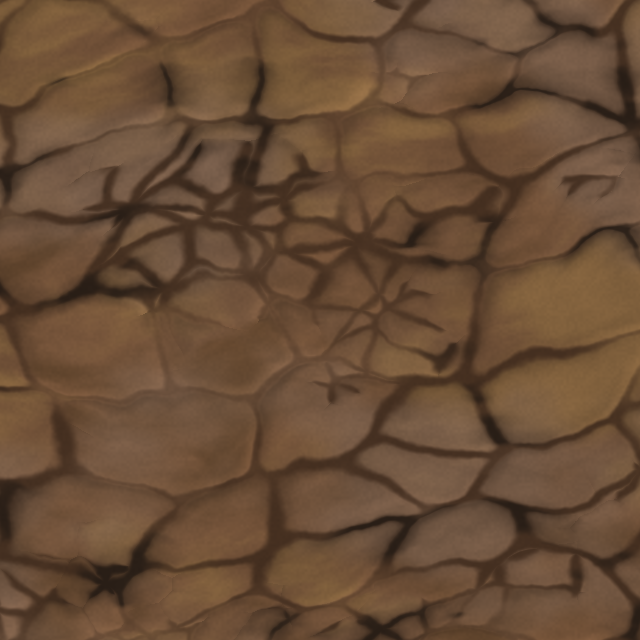
Give the GLSL for this texture, as a three.js fragment shader.

```glsl
// Painted bed of flat, weathered brown stones with soft, broken dark cracks.
// Two sizes of warped, rounded Voronoi cells give the stones; layered noise
// gives the brushed colour, the fading of the cracks and the deep pockets.

#define LARGE_STONES vec2(5.0, 8.0)
#define SMALL_STONES vec2(10.0, 17.0)
#define TILT 0.13
#define WARP 0.15
#define WIGGLE 0.022
#define ROUNDING 0.10
#define CRACK_DEPTH 0.85
#define RIM_LIGHT 0.17
#define BRUSH_CONTRAST 0.20
#define GRAIN 0.025

varying vec2 vUv;

const vec3 OCHRE = vec3(0.50, 0.375, 0.235);
const vec3 BROWN = vec3(0.455, 0.325, 0.225);
const vec3 UMBER = vec3(0.40, 0.285, 0.185);
const vec3 MAUVE = vec3(0.49, 0.385, 0.31);
const vec3 CRACK = vec3(0.25, 0.17, 0.115);
const vec3 PIT = vec3(0.14, 0.105, 0.08);

float hash(vec2 p) {
  vec3 q = fract(p.xyx * 0.1031);
  q += dot(q, q.yzx + 33.33);
  return fract((q.x + q.y) * q.z);
}

vec2 hash2(vec2 p) {
  return vec2(hash(p), hash(p + 57.3));
}

float noise(vec2 p) {
  vec2 cell = floor(p), f = fract(p);
  f = f * f * (3.0 - 2.0 * f);
  return mix(mix(hash(cell), hash(cell + vec2(1.0, 0.0)), f.x),
             mix(hash(cell + vec2(0.0, 1.0)), hash(cell + 1.0), f.x), f.y);
}

float fbm(vec2 p) {
  float sum = 0.0, weight = 0.533;
  for (int i = 0; i < 4; i++) {
    sum += weight * noise(p);
    p = mat2(1.6, 1.2, -1.2, 1.6) * p + 17.7;
    weight *= 0.5;
  }
  return sum;
}

float smoothMin(float a, float b, float k) {
  float h = max(k - abs(a - b), 0.0) / k;
  return min(a, b) - 0.25 * h * h * k;
}

// Returns edge distance, stone tone and the direction from the stone's centre.
vec4 stones(vec2 p) {
  vec2 base = floor(p), home = base, toHome = vec2(0.0);
  float nearest = 9.0;
  for (int y = -1; y <= 1; y++)
  for (int x = -1; x <= 1; x++) {
    vec2 cell = base + vec2(x, y);
    vec2 r = cell + 0.08 + 0.84 * hash2(cell) - p;
    if (dot(r, r) < nearest) { nearest = dot(r, r); toHome = r; home = cell; }
  }
  float edge = 1.0;
  for (int y = -2; y <= 2; y++)
  for (int x = -2; x <= 2; x++) {
    vec2 cell = home + vec2(x, y);
    vec2 r = cell + 0.08 + 0.84 * hash2(cell) - p;
    vec2 apart = r - toHome;
    if (dot(apart, apart) > 0.0001)
      edge = smoothMin(edge, dot(0.5 * (r + toHome), normalize(apart)), ROUNDING);
  }
  return vec4(max(edge, 0.0), hash(home + 91.7), -toHome);
}

void main() {
  // Bend the plane so that the stones lie irregularly along a slight slope
  vec2 p = vUv;
  p.y -= TILT * p.x;
  p += WARP * (vec2(fbm(vUv * 3.0), fbm(vUv * 3.0 + 31.0)) - 0.5);
  p += WIGGLE * (vec2(fbm(vUv * 17.0 + 5.0), fbm(vUv * 17.0 + 63.0)) - 0.5);

  // Large slabs, broken into small stones in a few clusters
  vec4 slab = stones(p * LARGE_STONES + 3.0);
  vec4 pebble = stones(p * SMALL_STONES + 40.0);
  float cluster = smoothstep(0.50, 0.60, fbm(vUv * vec2(3.0, 4.5) + 12.0));
  float slabEdge = slab.x / LARGE_STONES.y;
  float pebbleEdge = pebble.x / SMALL_STONES.y + 0.03 * (1.0 - cluster);
  float edge = min(slabEdge, pebbleEdge);

  // Face colour: each stone's tone eases into its neighbours at the seams
  float slabTone = mix(0.5, slab.y, smoothstep(0.0, 0.012, slabEdge));
  float pebbleTone = mix(0.5, pebble.y, smoothstep(0.0, 0.008, pebble.x / SMALL_STONES.y));
  float tone = mix(slabTone, pebbleTone, 0.6 * cluster);
  float drift = fbm(vUv * 2.6 + 80.0);
  float brush = fbm(p * vec2(9.0, 22.0) + 9.0) - 0.5;
  float shade = 0.60 * tone + 1.3 * (drift - 0.5) + 0.7 * brush + 0.22;
  vec3 color = mix(UMBER, BROWN, smoothstep(0.05, 0.45, shade));
  color = mix(color, OCHRE, smoothstep(0.40, 0.80, shade));
  float haze = smoothstep(0.48, 0.72, fbm(vUv * vec2(3.0, 4.0) + 140.0));
  color = mix(color, MAUVE, 0.75 * haze + 0.25 * cluster * pebbleTone);
  color *= 1.0 + BRUSH_CONTRAST * brush;

  // Worn pale rims on the lower right, soft shadow on the upper left
  vec2 away = mix(slab.zw, pebble.zw, cluster);
  float facing = clamp(dot(away, vec2(0.8, -1.2)), -1.0, 1.0);
  float rim = smoothstep(0.002, 0.007, edge) * (1.0 - smoothstep(0.007, 0.022, edge));
  color *= 1.0 + RIM_LIGHT * rim * facing;

  // Cracks swell, fade and sink into dark pockets
  float strength = smoothstep(0.36, 0.68, fbm(vUv * vec2(5.0, 7.0) + 200.0));
  float width = mix(0.001, 0.006, strength * strength);
  float line = 1.0 - smoothstep(0.3 * width, width + 0.005, edge);
  float pocket = smoothstep(0.54, 0.70, fbm(p * vec2(5.0, 11.0) + 260.0));
  float hollow = exp(-edge / 0.013);
  color = mix(color, CRACK, 0.40 * hollow * (0.25 + 0.75 * strength));
  color = mix(color, CRACK, CRACK_DEPTH * line * (0.25 + 0.75 * strength));
  color = mix(color, PIT, CRACK_DEPTH * pocket * max(line, 0.75 * hollow));

  // Fine canvas grain
  color *= 1.0 + GRAIN * (noise(vUv * 230.0) - 0.5) * 2.0;
  gl_FragColor = vec4(color, 1.0);
}
```
